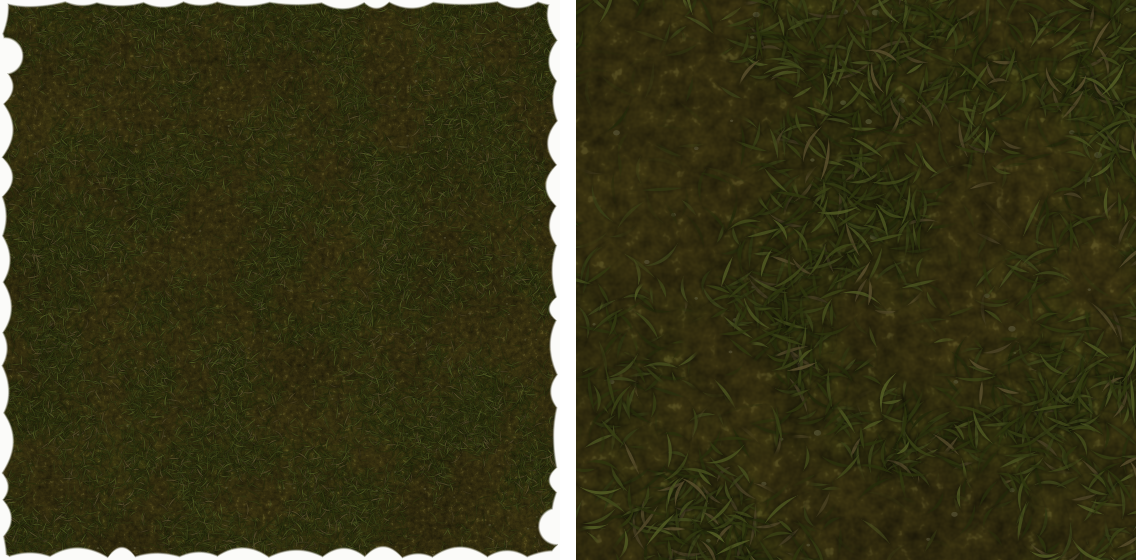
Left: the whole. Right: its middle third, enlarged.
Give the GLSL for this texture, as a WebGL 2 fragment shader.

```glsl
#version 300 es
precision highp float;
// Dark, damp soil with ragged patches of short grass, on a torn white-edged sheet.
// Gradient noise makes the soil and the patch mask, jittered cells hold the curved
// blades and pebbles, and jittered arches along each side cut the border.

#define BLADE_LAYERS 12
#define BLADE_CELLS 52.0
#define BLADE_LENGTH 0.0125
#define BLADE_WIDTH 0.00095
#define PATCH_SCALE 6.5
#define GRASS_AMOUNT 0.47
#define GRAIN_CONTRAST 0.62
#define PEBBLE_CELLS 60.0
#define SCALLOPS 13.0
#define SCALLOP_DEPTH 0.019
#define EDGE_SOFTNESS 0.0045

uniform vec2 u_resolution;
out vec4 fragColor;

// Three random values in 0..1 for an integer cell and a seed
vec3 rand3(vec2 cell, int seed) {
    uvec3 v = uvec3(ivec3(ivec2(cell) + 1000, seed));
    v = v * 1664525u + 1013904223u;
    v.x += v.y * v.z; v.y += v.z * v.x; v.z += v.x * v.y;
    v ^= v >> 16u;
    v.x += v.y * v.z; v.y += v.z * v.x; v.z += v.x * v.y;
    return vec3(v >> 8u) / 16777216.0;
}

float cornerSlope(vec2 cell, vec2 offset, int seed) {
    float angle = 6.2832 * rand3(cell, seed).x;
    return dot(vec2(cos(angle), sin(angle)), offset);
}

// Gradient noise, about -0.7..0.7
float gradientNoise(vec2 p, int seed) {
    vec2 i = floor(p), f = p - i, e = vec2(1, 0);
    vec2 u = f * f * f * (f * (f * 6.0 - 15.0) + 10.0);
    return mix(mix(cornerSlope(i, f, seed), cornerSlope(i + e, f - e, seed), u.x),
               mix(cornerSlope(i + e.yx, f - e.yx, seed), cornerSlope(i + 1.0, f - 1.0, seed), u.x), u.y);
}

float fbm(vec2 p, int seed, int octaves) {
    float sum = 0.0, weight = 1.0;
    for (int i = 0; i < octaves; i++) {
        sum += weight * gradientNoise(p, seed + i);
        p = p * 2.07 + 3.1;
        weight *= 0.62;
    }
    return sum;
}

// Inset of one side: round bites meeting in points
float scallop(float along, int side) {
    float x = along * SCALLOPS, i = floor(x);
    float start = i + 0.6 * rand3(vec2(i, 0), side).x;
    if (x < start) { i -= 1.0; start = i + 0.6 * rand3(vec2(i, 0), side).x; }
    float end = i + 1.0 + 0.6 * rand3(vec2(i + 1.0, 0), side).x;
    float t = (x - start) / (end - start);
    float depth = SCALLOP_DEPTH * (0.3 + 0.7 * rand3(vec2(i, 1), side).y);
    return 0.004 + depth * 4.0 * t * (1.0 - t) + 0.004 * gradientNoise(vec2(along * 9.0, 0.5), side);
}

// Distance into the sheet, with a round notch near two opposite corners
float sheetDistance(vec2 p) {
    float d = min(p.x - scallop(p.y, 201), 1.0 - p.x - scallop(p.y, 202));
    d = min(d, min(p.y - scallop(p.x, 203), 1.0 - p.y - 0.6 * scallop(p.x, 204)));
    for (float k = 0.0; k < 2.0; k++)
        d = min(d, length(p - vec2(mix(0.008, 0.995, k), mix(0.9, 0.06, k))) - 0.031);
    return d;
}

vec3 soil(vec2 p, float px) {
    float clods = fbm(p * 42.0, 11, 2);
    float grain = fbm(p * 105.0, 21, 3);
    float tone = 1.0 + GRAIN_CONTRAST * (0.3 * clods + 0.55 * grain) + 0.16 * gradientNoise(p * 7.0, 31);
    vec3 color = vec3(0.197, 0.171, 0.056) * tone;
    color += vec3(0.07, 0.07, 0.05) * smoothstep(0.35, 0.8, grain);
    // Sparse pale pebbles
    vec2 cell = floor(p * PEBBLE_CELLS);
    vec3 r = rand3(cell, 41);
    vec2 centre = (cell + 0.25 + 0.5 * r.xy) / PEBBLE_CELLS;
    float radius = 0.0008 + 0.0016 * fract(r.z * 91.0);
    float cover = clamp(0.5 - (length((p - centre) * vec2(1.0, 1.3)) - radius) / px, 0.0, 1.0);
    return mix(color, vec3(0.33, 0.31, 0.2), 0.75 * cover * step(r.z, 0.1));
}

// Curved blades laid over the ground, each with a soft shadow
vec3 addGrass(vec3 color, vec2 p, float density, float px) {
    for (int layer = 0; layer < BLADE_LAYERS; layer++) {
        float height = float(layer) / float(BLADE_LAYERS);
        vec2 q = p + float(layer) * vec2(0.0071, 0.0043);
        vec2 home = floor(q * BLADE_CELLS);
        for (int n = 0; n < 9; n++) {
            vec2 cell = home + vec2(n % 3 - 1, n / 3 - 1);
            vec3 r = rand3(cell, 60 + layer), s = rand3(cell, 90 + layer);
            float keep = smoothstep(-0.08, 0.08, density - r.z);
            float angle = 6.2832 * s.x, size = BLADE_LENGTH * (0.45 + 0.55 * s.y);
            vec2 v = q - (cell + r.xy) / BLADE_CELLS;
            v = mat2(cos(angle), -sin(angle), sin(angle), cos(angle)) * v;
            float t = v.x / size;
            float bend = (fract(s.y * 37.0) - 0.5) * 0.6 * size;
            float d = abs(v.y - bend * t * t) - BLADE_WIDTH * (1.0 - t * t);
            float cover = keep * clamp(0.5 - d / px, 0.0, 1.0);
            float shadow = keep * smoothstep(0.0022, 0.0, d) * 0.13;
            vec3 blade = mix(vec3(0.165, 0.195, 0.045), vec3(0.32, 0.36, 0.14), s.z * s.z);
            blade = mix(blade, vec3(0.34, 0.30, 0.17), step(0.9, fract(s.z * 53.0)));
            color = mix(color * (1.0 - shadow), blade * (0.78 + 0.3 * height), 0.85 * cover);
        }
    }
    return color;
}

void main() {
    vec2 p = gl_FragCoord.xy / u_resolution;
    float px = 1.0 / min(u_resolution.x, u_resolution.y);
    float patches = fbm(p * PATCH_SCALE, 1, 4);
    float density = mix(0.05, 0.95, smoothstep(-0.45, 0.5, patches + GRASS_AMOUNT - 0.5));
    vec3 ground = soil(p, px);
    ground = mix(ground, ground * vec3(0.97, 1.12, 0.95), density);
    ground = addGrass(ground, p, density, px);
    float inside = smoothstep(-0.5 * px, EDGE_SOFTNESS, sheetDistance(p));
    fragColor = vec4(mix(vec3(0.985, 0.985, 0.975), ground, inside), 1.0);
}
```
